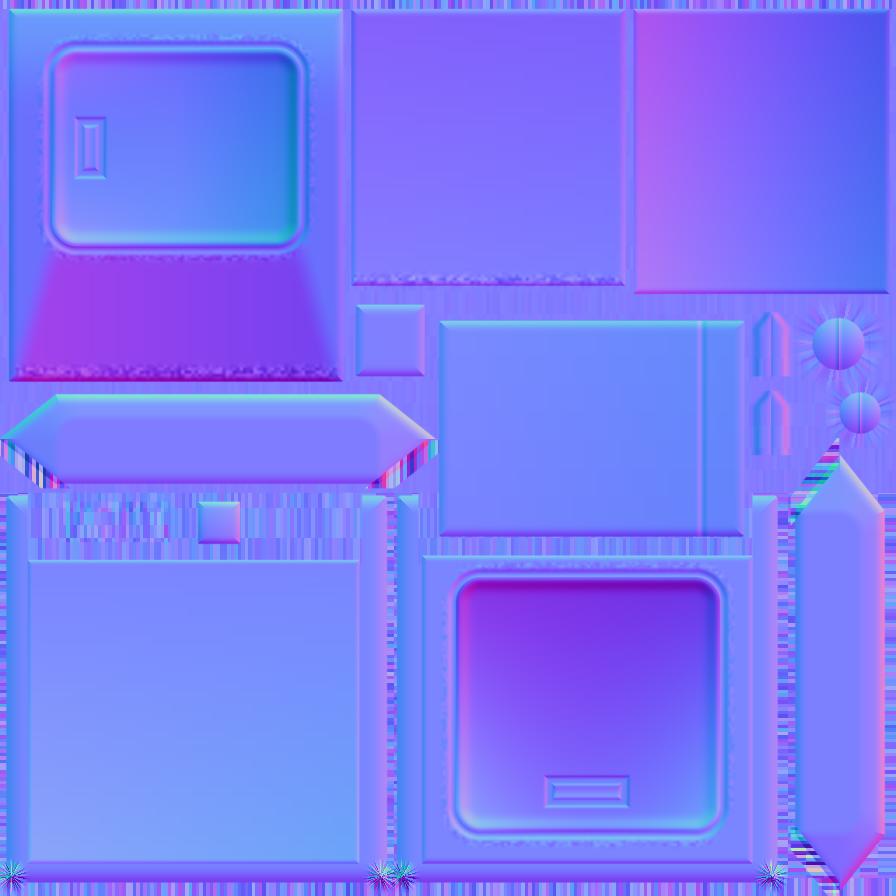
A WebGL 2 fragment shader for this texture map:

```glsl
#version 300 es
precision highp float;
// Tangent-space normal map of bevelled panels, dished doors, trays and knobs.
uniform vec2 u_resolution;
out vec4 fragColor;
vec2 p, tilt;  // canvas position, surface slope

float hash(vec2 c) {
  vec3 q = fract(c.xyx * 0.1031);
  q += dot(q, q.yzx + 33.33);
  return fract((q.x + q.y) * q.z);
}
float noise(vec2 c) {
  vec2 i = floor(c), f = fract(c);
  return mix(mix(hash(i), hash(i + vec2(1, 0)), f.x),
             mix(hash(i + vec2(0, 1)), hash(i + 1.0), f.x), f.y);
}
float cover(float d) { return smoothstep(1.0, -1.0, d * u_resolution.y); }
float band(float d, float width) { return exp(-d * d / (width * width)); }
vec2 local(vec4 r) { return (2.0 * p - r.xy - r.zw) / (r.zw - r.xy); }
vec2 streaks(float c, float section) {
  vec2 cell = floor(vec2(c * 256.0, section)) + 300.0;
  return vec2(hash(cell), hash(cell + 71.0)) - 0.5;
}

// Rounded box: x is the signed distance, yz the outward direction.
vec3 box(vec2 q, vec4 r, float radius) {
  vec2 c = q - 0.5 * (r.xy + r.zw), e = abs(c) - 0.5 * (r.zw - r.xy) + radius, m = max(e, 0.0);
  vec2 dir = dot(m, m) > 0.0 ? normalize(m) : (e.x > e.y ? vec2(1, 0) : vec2(0, 1));
  return vec3(length(m) + min(max(e.x, e.y), 0.0) - radius, dir * sign(c));
}
void panel(vec4 r, vec2 face, float bevel) {
  vec3 b = box(p, r, 0.4 * bevel);
  tilt = mix(tilt, face + b.yz * vec2(0.42, 0.55) * band(b.x, bevel), cover(b.x));
}

// Sunken door with a worn groove around its rim
void dish(vec4 r, vec2 face) {
  vec3 b = box(p, r, 0.037);
  float rim = 0.5 * band(b.x + 0.01, 0.003) - 0.45 * band(b.x + 0.002, 0.003) - 0.3 * band(b.x + 0.018, 0.008);
  rim += 0.5 * (noise(p * 280.0) - 0.5) * band(b.x - 0.004, 0.004);
  tilt = mix(tilt, face, cover(b.x + 0.009)) + b.yz * rim;
}
void handle(vec4 r, vec2 axis) {
  vec3 b = box(p, r, 0.0);
  tilt = mix(tilt, vec2(-0.1, 0), cover(b.x));
  tilt = mix(tilt, -0.75 * axis * local(r), cover(b.x + 0.009));
  tilt += b.yz * (0.4 * band(b.x + 0.009, 0.002) - 0.45 * band(b.x, 0.002));
}

// Chamfered cover in its own frame: x runs along it, y points to the lit rim.
vec2 chamfered(vec2 t, vec2 q) {
  vec2 n = vec2(0.62, 0.78);
  float slant = dot(abs(q), n) - 0.151, side = abs(q.y) - 0.05, d = max(side, slant);
  vec2 dir = (slant > side ? n : vec2(0, 1)) * sign(q);
  vec3 inset = box(q, vec4(-0.18, -0.09, 0.18, 0.024), 0.025);
  vec2 face = mix(vec2(0, -0.03), inset.yz * 0.16, smoothstep(-0.006, 0.006, inset.x));
  t = mix(t, face + dir * band(d, 0.008) * (q.y > 0.0 ? 0.65 : 0.45), cover(d));
  float frayed = cover(abs(slant - 0.004) - 0.01) * cover(abs(q.y + 0.028) - 0.027);
  return t + frayed * 1.5 * streaks(q.x, 3.0);
}
void knob(vec2 centre, float radius) {
  vec2 q = (p - centre) / radius;
  float len = length(q);
  tilt += 0.35 * streaks(atan(q.y, q.x) * 0.04, 5.0) * smoothstep(2.0, 1.2, len);
  vec2 face = vec2(sign(q.x) * (0.65 * abs(q.x) - 0.25 + 0.7 * band(q.x, 0.1)), 0.5 * q.y);
  tilt = mix(tilt, face, cover((len - 1.0) * radius));
}

void main() {
  p = gl_FragCoord.xy / u_resolution;
  // Stretched padding between the parts
  bool lower = p.y < 0.45 && p.y > 0.02;
  tilt = vec2(0.02, -0.03) + (lower ? streaks(p.y, p.x * 50.0) : streaks(p.x, p.y * 40.0))
       * (p.y > 0.99 || p.y < 0.45 ? 0.7 : 0.08);

  // Two trays with streaked tops and frayed lower corners
  for (int i = 0; i < 2; i++) {
    float x = 0.436 * float(i);
    panel(vec4(0.007 + x, 0.015, 0.432 + x, 0.447), vec2(-0.05, 0.05), 0.012);
    float gap = box(p, vec4(0.031 + x, 0.37, 0.404 + x, 0.45), 0.0).x;
    tilt = mix(tilt, vec2(-0.04, 0.05) + 0.35 * streaks(p.x, p.y * 30.0), cover(gap));
    for (int k = 0; k < 2; k++) {
      vec2 q = p - vec2(0.013 + x + 0.412 * float(k), 0.022);
      tilt += 1.6 * streaks(atan(q.y, q.x) * 0.04, x) * smoothstep(0.022, 0.008, length(q));
    }
  }
  tilt += 0.5 * streaks(p.x, p.y * 70.0) * cover(box(p, vec4(0.07, 0.395, 0.19, 0.44), 0.0).x);
  panel(vec4(0.221, 0.393, 0.268, 0.44), 8.0 * (p - vec2(0.24, 0.41)), 0.005);
  vec4 r = vec4(0.031, 0.036, 0.401, 0.375);
  vec2 uv = local(r);
  float low = 0.5 - 0.5 * uv.y;
  panel(r, vec2(-0.04 - 0.13 * uv.x * low, 0.04 + 0.25 * low), 0.003);
  panel(vec4(0.471, 0.036, 0.84, 0.38), vec2(-0.04, 0.04), 0.004);
  r = vec4(0.5, 0.0625, 0.8125, 0.365);
  uv = local(r);
  low = clamp(0.5 - 0.5 * uv.y, 0.0, 1.0);
  dish(r, vec2(-0.04 - 0.13 * uv.x, -0.63 + 0.6 * pow(low, 1.3) + 0.5 * low * uv.x * uv.x));
  handle(vec4(0.609, 0.1, 0.701, 0.133), vec2(0, 1));

  // Chamfered covers, the second turned on its side
  tilt = chamfered(tilt, p - vec2(0.243, 0.51));
  tilt = chamfered(tilt.yx, p.yx - vec2(0.249, 0.9375)).yx;

  // Large framed door
  r = vec4(0.01, 0.574, 0.383, 0.99);
  uv = local(r);
  float apron = smoothstep(-0.05, 0.12, 0.69 - 0.31 * uv.y - abs(uv.x)) * smoothstep(-0.1, -0.4, uv.y);
  vec2 frame = vec2(-0.17, -0.12 + 0.32 * smoothstep(0.4, 1.0, uv.y));
  panel(r, mix(frame, vec2(0.1 - 0.2 * uv.x, -0.48), apron), 0.006);
  r = vec4(0.049, 0.716, 0.345, 0.954);
  uv = local(r);
  dish(r, vec2(-0.16 - 0.44 * max(uv.x, 0.0) + 0.55 * max(-uv.x, 0.0) * uv.y * uv.y, -0.17 * uv.y));
  handle(vec4(0.085, 0.802, 0.117, 0.868), vec2(1, 0));

  // Plain panels and the split lid
  r = vec4(0.392, 0.681, 0.698, 0.99);
  panel(r, vec2(0.01, -0.13) - vec2(0.04, 0.12) * local(r), 0.005);
  r = vec4(0.707, 0.672, 0.993, 0.99);
  panel(r, vec2(-0.02, -0.2) - vec2(0.41, 0.15) * local(r), 0.004);
  panel(vec4(0.397, 0.58, 0.474, 0.66), vec2(0), 0.007);
  r = vec4(0.49, 0.401, 0.831, 0.642);
  vec2 lid = vec2(-0.13, 0.05) + vec2(-0.1, 0.03) * local(r);
  lid.x += 0.4 * band(p.x - 0.781, 0.003) - 0.3 * band(p.x - 0.786, 0.003);
  panel(r, lid, 0.007);

  // Knobs and slots
  knob(vec2(0.936, 0.616), 0.029);
  knob(vec2(0.96, 0.539), 0.023);
  for (int i = 0; i < 2; i++) {
    vec2 q = p - vec2(0.861, 0.616 - 0.088 * float(i));
    float d = abs(q.x) - 0.016 * smoothstep(0.042, 0.015, q.y);
    tilt.x += sign(q.x) * (0.55 * band(d, 0.005) - 0.3 * band(q.x, 0.004)) * cover(abs(q.y) - 0.036);
  }

  // Chipped lower edges
  float chips = band(p.y - 0.688, 0.006) * cover(abs(p.x - 0.545) - 0.15)
              + band(p.y - 0.585, 0.007) * cover(abs(p.x - 0.197) - 0.18);
  tilt += 0.6 * chips * (noise(p * 260.0) - 0.5);

  tilt *= min(1.0, 0.96 / max(length(tilt), 0.001));
  fragColor = vec4(0.5 + 0.5 * vec3(tilt, sqrt(1.0 - dot(tilt, tilt))), 1);
}
```
